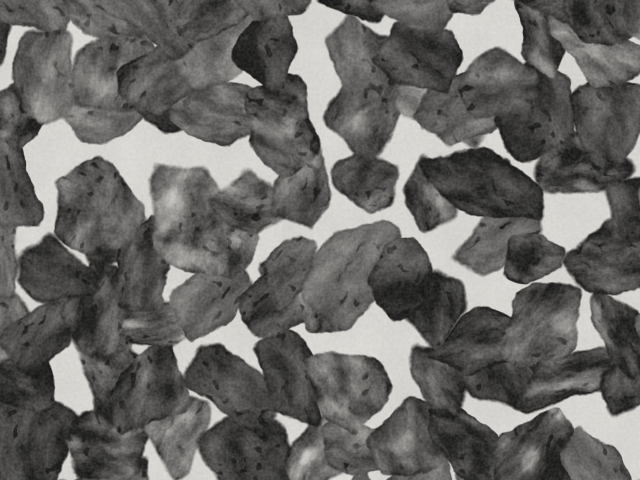
Reproduce this texture procedurally as a Shadertoy shader.

```glsl
const float TAU = 6.28318;
const float CELL = 0.135;          // grain spacing, in canvas heights
const float PAPER_TONE = 0.84;
const vec3 WARM_GREY = vec3(1.005, 0.995, 0.975);

vec2 hash2(vec2 p) {
    vec3 q = fract(p.xyx * vec3(0.1031, 0.1030, 0.0973));
    q += dot(q, q.yzx + 33.33);
    return fract((q.xx + q.yz) * q.zy);
}

mat2 rotate(float a) {
    return mat2(cos(a), sin(a), -sin(a), cos(a));
}

float cornerSlope(vec2 corner, vec2 offset) {
    float a = TAU * hash2(corner).x;
    return dot(vec2(cos(a), sin(a)), offset);
}

float gradientNoise(vec2 p) {
    vec2 i = floor(p), f = fract(p);
    vec2 u = f * f * f * (f * (f * 6.0 - 15.0) + 10.0);
    vec2 e = vec2(1.0, 0.0);
    float low = mix(cornerSlope(i, f), cornerSlope(i + e.xy, f - e.xy), u.x);
    float high = mix(cornerSlope(i + e.yx, f - e.yx), cornerSlope(i + e.xx, f - e.xx), u.x);
    return mix(low, high, u.y);
}

float fbm(vec2 p, int octaves) {
    float sum = 0.0, weight = 1.0;
    for (int i = 0; i < octaves; i++) {
        sum += weight * gradientNoise(p);
        p = rotate(0.6) * p * 2.03 + 17.3;
        weight *= 0.55;
    }
    return sum;
}

float smoothMax(float a, float b, float k) {
    float h = max(k - abs(a - b), 0.0) / k;
    return max(a, b) + 0.25 * k * h * h;
}

vec2 warp(vec2 p, float frequency, float amount, int octaves) {
    return amount * vec2(fbm(p * frequency, octaves), fbm(p * frequency + 41.7, octaves));
}

// Distance to an irregular chipped polygon
float grainDistance(vec2 q, vec2 id, float radius) {
    float d = length(q) - 1.4 * radius;
    for (int i = 0; i < 6; i++) {
        vec2 h = hash2(id + float(i) * 13.7 + 5.0);
        float a = (float(i) + 0.75 * h.x) * TAU / 6.0;
        float side = dot(q, vec2(cos(a), sin(a))) - radius * mix(0.72, 1.2, h.y);
        d = smoothMax(d, side, 0.012);
    }
    return d;
}

// Mottled stone tone with a lit face, pale veils, dark pits and a dim rim
float grainTone(vec2 q, vec2 id, float d) {
    vec2 h = hash2(id + 71.0);
    vec2 k = hash2(id + 93.0);
    vec2 shift = id * 7.31;
    float tone = mix(0.2, 0.46, h.x);
    float crease = q.y + 0.35 * q.x + 0.03 * (k.x - 0.5);
    tone += 0.1 * (smoothstep(-0.025, 0.025, crease) - 0.5) * (2.0 * k.y - 0.6);
    float mottle = fbm(q * vec2(12.0, 19.0) + shift, 5);
    tone += 0.25 * mottle * mix(0.6, 1.25, h.y);
    float veil = gradientNoise(q * 15.0 + shift + 9.0);
    tone += 0.24 * smoothstep(0.1, 0.5, veil) * smoothstep(0.25, 0.9, h.y);
    float pits = smoothstep(0.18, 0.45, gradientNoise(q * 55.0 + shift));
    tone -= 0.17 * pits * smoothstep(-0.1, 0.25, gradientNoise(q * 11.0 - shift));
    tone -= 0.07 * smoothstep(-0.012, -0.001, d);
    return max(tone, 0.15 + 0.2 * (tone - 0.15));
}

// Paint the grains one over another, in a fixed scan order
float paintGrains(vec2 p, float pixel) {
    float tone = PAPER_TONE + 0.025 * fbm(p * 9.0, 3);
    vec2 bent = p + warp(p, 6.0, 0.022, 2) + warp(p, 30.0, 0.005, 3);
    vec2 home = floor(bent / CELL);
    for (int y = -2; y <= 2; y++) {
        for (int x = -2; x <= 2; x++) {
            vec2 id = home + vec2(x, y) + 60.0;
            vec2 h = hash2(id);
            vec2 shape = hash2(id + 31.0);
            vec2 center = (id - 59.5 + 0.75 * (h - 0.5)) * CELL;
            float stretch = mix(1.0, 1.32, shape.y);
            vec2 q = rotate(TAU * shape.x) * (bent - center);
            q *= vec2(1.0 / stretch, stretch);
            float radius = mix(0.064, 0.092, hash2(id + 47.0).x);
            float d = grainDistance(q, id, radius);
            float softness = max(mix(0.0025, 0.006, h.x * h.x), pixel);
            float cover = 1.0 - smoothstep(-softness, softness, d);
            if (cover > 0.0) tone = mix(tone, grainTone(q, id, d), cover);
        }
    }
    return tone;
}

void mainImage(out vec4 fragColor, in vec2 fragCoord) {
    vec2 p = fragCoord / iResolution.y;
    float tone = paintGrains(p, 1.0 / iResolution.y);

    // Print texture, strongest in the mid tones
    float speckle = gradientNoise(p * 170.0) + 0.6 * gradientNoise(p * 95.0 + 8.0);
    tone += speckle * mix(0.065, 0.025, smoothstep(0.5, 0.8, tone));

    fragColor = vec4(clamp(tone * WARM_GREY, 0.0, 1.0), 1.0);
}
```
